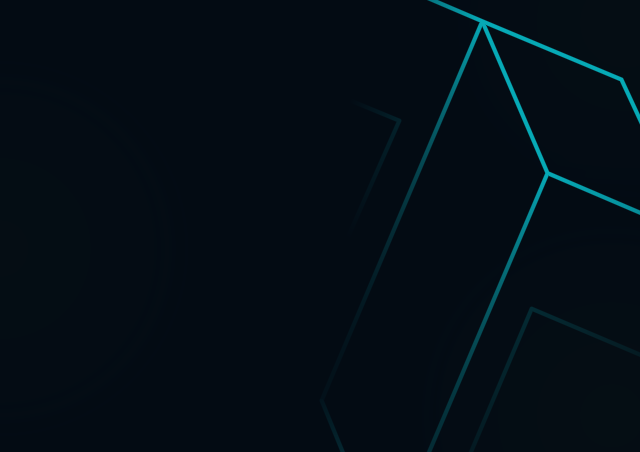
Reproduce this background procedurally as a Shadertoy shader.

```glsl
const vec2 CANVAS = vec2(1.412, 1.0);
const vec3 NAVY = vec3(0.012, 0.043, 0.076);
const vec3 SLATE = vec3(0.021, 0.056, 0.080);
const vec3 CYAN = vec3(0.025, 0.665, 0.715);
const float HALF_WIDTH = 0.0046;

// Soft round patch, 1 at the centre and 0 beyond the radius
float glow(vec2 p, vec2 centre, float radius) {
    return 1.0 - smoothstep(0.0, radius, length(p - centre));
}

// Faint concentric ripples that die out around a given radius
float ripples(vec2 p, vec2 centre, float radius, float spacing) {
    float d = length(p - centre);
    float band = exp(-pow((d - radius) / 0.12, 2.0));
    return band * sin(6.28318 * d / spacing);
}

// Stroke from a to b whose strength eases from the first to the second value
float stroke(vec2 p, vec2 a, vec2 b, vec2 strength, float curve, float blur) {
    vec2 ab = b - a;
    float t = clamp(dot(p - a, ab) / dot(ab, ab), 0.0, 1.0);
    float d = length(p - a - ab * t) - HALF_WIDTH;
    float coverage = 1.0 - smoothstep(-blur, blur, d);
    return coverage * mix(strength.y, strength.x, pow(1.0 - t, curve));
}

vec3 background(vec2 p) {
    vec2 left = vec2(0.0, 0.45);
    vec2 right = vec2(1.35, 0.08);
    float light = 0.65 * glow(p, left, 0.55);
    light = max(light, 0.8 * glow(p, right, 0.55));
    light = max(light, 0.7 * glow(p, vec2(1.38, 0.95), 0.5));
    light += 0.05 * ripples(p, left, 0.3, 0.045);
    light += 0.05 * ripples(p, right, 0.4, 0.04);
    return mix(NAVY, SLATE, clamp(light, 0.0, 1.0));
}

// Bright frame with its long fading legs
float brightFrame(vec2 p, float blur) {
    vec2 apex = vec2(1.064, 0.953);
    vec2 shoulder = vec2(1.371, 0.824);
    vec2 inner = vec2(1.208, 0.617);
    vec2 foot = vec2(0.7096, 0.114);
    float s = stroke(p, apex, vec2(0.940, 1.006), vec2(1.0, 0.65), 1.0, blur);
    s = max(s, stroke(p, apex, shoulder, vec2(1.0), 1.0, blur));
    s = max(s, stroke(p, shoulder, vec2(1.452, 0.649), vec2(1.0), 1.0, blur));
    s = max(s, stroke(p, apex, inner, vec2(1.0), 1.0, blur));
    s = max(s, stroke(p, inner, vec2(1.434, 0.520), vec2(1.0, 0.8), 1.0, blur));
    s = max(s, stroke(p, apex, foot, vec2(1.0, 0.04), 2.2, blur));
    s = max(s, stroke(p, foot, vec2(0.763, -0.017), vec2(0.06, 0.19), 1.0, blur));
    return max(s, stroke(p, inner, vec2(0.9395, -0.017), vec2(1.0, 0.2), 1.6, blur));
}

// Dim corner: two arms leaving one point
float dimCorner(vec2 p, vec2 corner, vec2 armA, vec2 armB,
                float peak, float tail, float blur) {
    vec2 strength = vec2(peak, tail);
    float a = stroke(p, corner, armA, strength, 1.0, blur);
    float b = stroke(p, corner, armB, strength, 1.0, blur);
    return max(a, b);
}

void mainImage(out vec4 fragColor, in vec2 fragCoord) {
    vec2 p = fragCoord / iResolution.xy * CANVAS;
    float blur = 0.75 / iResolution.y;

    float line = brightFrame(p, blur);
    line = max(line, dimCorner(p, vec2(0.881, 0.733), vec2(0.768, 0.476),
                               vec2(0.772, 0.778), 0.14, 0.0, blur));
    line = max(line, dimCorner(p, vec2(1.173, 0.317), vec2(1.032, -0.017),
                               vec2(1.434, 0.206), 0.19, 0.08, blur));

    fragColor = vec4(mix(background(p), CYAN, line), 1.0);
}
```
